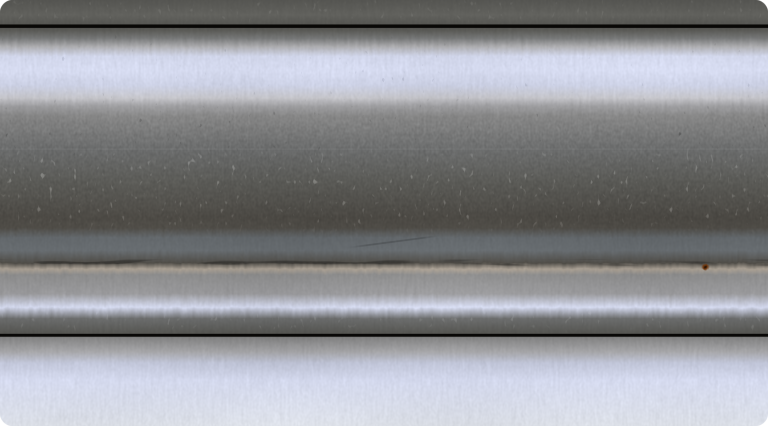
This texture is drawn by a WebGL 1 fragment shader. Its source:

```glsl
precision highp float;
// Weathered metal molding: horizontal rolled profiles, dark grooves, fine grain and a rust spot.

uniform vec2 u_resolution;

// Metal tones, from deepest shade to brightest reflection
const vec3 GROOVE = vec3(0.035, 0.03, 0.025);
const vec3 SHADE = vec3(0.295, 0.285, 0.265);
const vec3 IRON = vec3(0.355, 0.355, 0.34);
const vec3 STEEL = vec3(0.42, 0.425, 0.425);
const vec3 BLUE_STEEL = vec3(0.405, 0.425, 0.44);
const vec3 PEWTER = vec3(0.52, 0.52, 0.52);
const vec3 SATIN = vec3(0.62, 0.62, 0.63);
const vec3 WARM_EDGE = vec3(0.65, 0.615, 0.57);
const vec3 SILVER = vec3(0.77, 0.77, 0.79);
const vec3 SKY = vec3(0.82, 0.84, 0.92);
const vec3 PALE = vec3(0.86, 0.875, 0.905);
const vec3 RUST = vec3(0.42, 0.20, 0.04);

const float GRAIN = 0.055;
const float STREAK = 0.04;
const float SPECK = 0.14;
const float CORNER_RADIUS = 0.031;
const vec2 RUST_SPOT = vec2(1.656, 0.627);

vec2 hashGradient(vec2 cell) {
    vec3 h = fract(cell.xyx * vec3(0.1031, 0.1030, 0.0973));
    h += dot(h, h.yzx + 33.33);
    return 2.0 * fract((h.xx + h.yz) * h.zy) - 1.0;
}

float gradientNoise(vec2 p) {
    vec2 i = floor(p);
    vec2 f = fract(p);
    vec2 u = f * f * f * (f * (f * 6.0 - 15.0) + 10.0);
    float a = dot(hashGradient(i), f);
    float b = dot(hashGradient(i + vec2(1.0, 0.0)), f - vec2(1.0, 0.0));
    float c = dot(hashGradient(i + vec2(0.0, 1.0)), f - vec2(0.0, 1.0));
    float d = dot(hashGradient(i + vec2(1.0, 1.0)), f - vec2(1.0, 1.0));
    return mix(mix(a, b, u.x), mix(c, d, u.x), u.y);
}

// Soft band that fades in at both ends
float band(float y, float low, float high, float soft) {
    return smoothstep(low - soft, low + soft, y) * (1.0 - smoothstep(high - soft, high + soft, y));
}

float line(float d, float halfWidth, float pixel) {
    return 1.0 - smoothstep(halfWidth - pixel * 0.5, halfWidth + pixel, abs(d));
}

void blend(inout vec3 color, float y, float start, float end, vec3 tone) {
    color = mix(color, tone, clamp((y - start) / (end - start), 0.0, 1.0));
}

// Reflected light down the molding, y measured from the top
vec3 profile(float y) {
    vec3 c = IRON * 0.94;
    blend(c, y, 0.000, 0.035, IRON * 1.08);
    blend(c, y, 0.035, 0.056, IRON * 0.95);
    // Upper convex roll
    blend(c, y, 0.064, 0.072, IRON);
    blend(c, y, 0.072, 0.090, STEEL * 1.1);
    blend(c, y, 0.090, 0.110, SATIN * 1.1);
    blend(c, y, 0.110, 0.132, SKY);
    blend(c, y, 0.132, 0.165, SKY * 1.025);
    blend(c, y, 0.165, 0.200, SKY * 0.975);
    blend(c, y, 0.200, 0.230, SILVER);
    // Broad dark cove
    blend(c, y, 0.230, 0.249, SATIN);
    blend(c, y, 0.249, 0.272, PEWTER * 1.02);
    blend(c, y, 0.272, 0.352, STEEL);
    blend(c, y, 0.352, 0.425, IRON);
    blend(c, y, 0.425, 0.510, SHADE);
    blend(c, y, 0.510, 0.535, SHADE * 1.04);
    blend(c, y, 0.535, 0.558, BLUE_STEEL * 0.95);
    blend(c, y, 0.558, 0.588, BLUE_STEEL);
    blend(c, y, 0.588, 0.617, SHADE * 1.06);
    // Warm ridge and lower roll
    blend(c, y, 0.617, 0.631, WARM_EDGE);
    blend(c, y, 0.633, 0.645, PEWTER * 1.06);
    blend(c, y, 0.645, 0.690, SATIN * 0.98);
    blend(c, y, 0.690, 0.720, SKY * 1.01);
    blend(c, y, 0.722, 0.748, STEEL);
    blend(c, y, 0.748, 0.780, IRON * 0.95);
    // Bottom face
    blend(c, y, 0.785, 0.793, PEWTER * 0.98);
    blend(c, y, 0.793, 0.826, SATIN * 1.04);
    blend(c, y, 0.826, 0.852, SKY * 0.91);
    blend(c, y, 0.852, 0.892, SKY);
    blend(c, y, 0.892, 1.000, PALE);
    return c;
}

void main() {
    float pixel = 1.0 / u_resolution.y;
    float aspect = u_resolution.x * pixel;
    vec2 p = vec2(gl_FragCoord.x, u_resolution.y - gl_FragCoord.y) * pixel;

    // Brushed edges waver slightly
    float brush = gradientNoise(p * vec2(95.0, 9.0));
    float drift = gradientNoise(p * vec2(2.3, 5.0) + 7.0);
    vec3 color = profile(p.y + 0.004 * brush * band(p.y, 0.08, 0.75, 0.02));

    // Grain, brushing and broad stains
    float cove = band(p.y, 0.27, 0.54, 0.04);
    float fine = gradientNoise(p * vec2(175.0, 125.0)) + 0.6 * gradientNoise(p * 71.0 + 19.0);
    float streak = gradientNoise(p * vec2(145.0, 24.0) + 41.0);
    color *= 1.0 + GRAIN * fine * (0.6 + 1.3 * cove) + STREAK * streak + 0.05 * drift;
    float fleck = gradientNoise(p * vec2(105.0, 62.0) + 83.0);
    float patches = band(p.y, 0.36, 0.53, 0.03) + 0.5 * band(p.y, 0.735, 0.775, 0.01) + 0.4 * band(p.y, 0.0, 0.05, 0.01);
    color += SPECK * smoothstep(0.24, 0.6, fleck) * patches;
    color -= 0.08 * smoothstep(0.38, 0.65, -fleck) * band(p.y, 0.09, 0.36, 0.03);

    // Grooves, scratches and rust
    color = mix(color, GROOVE, line(p.y - 0.0615, 0.0035, pixel));
    color = mix(color, GROOVE, line(p.y - 0.787, 0.0028, pixel));
    color += 0.025 * line(p.y - 0.350, 0.001, pixel);
    float wear = smoothstep(0.0, 0.35, gradientNoise(p * vec2(8.0, 90.0)));
    color *= 1.0 - 0.28 * wear * band(p.y, 0.61, 0.624, 0.003);
    float scratch = line(p.y - 0.581 + 0.13 * (p.x - 0.82), 0.0015, pixel) * band(p.x, 0.84, 1.01, 0.03);
    color *= 1.0 - 0.16 * scratch;
    float rust = length((p - RUST_SPOT) * vec2(0.8, 1.0)) + 0.002 * fine;
    color = mix(color, RUST, 1.0 - smoothstep(0.003, 0.009, rust));
    color = mix(color, GROOVE, 0.65 * (1.0 - smoothstep(0.001, 0.004, rust)));

    // Rounded plate corners
    vec2 q = abs(p - vec2(aspect, 1.0) * 0.5) - vec2(aspect, 1.0) * 0.5 + CORNER_RADIUS;
    float edge = length(max(q, 0.0)) - CORNER_RADIUS;
    color = mix(color, vec3(1.0), smoothstep(-pixel * 0.5, pixel, edge));
    gl_FragColor = vec4(clamp(color, 0.0, 1.0), 1.0);
}
```
